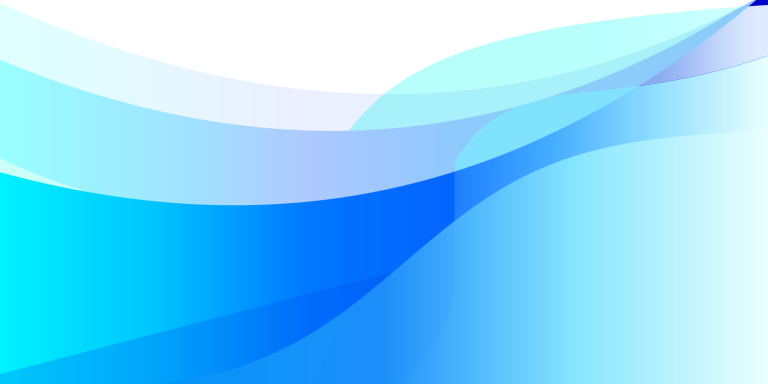
Write a Shadertoy shader that draws this background.

```glsl
// Curve heights as cubic Bezier controls spread evenly across the width
const vec4 CREST_TOP = vec4(0.992, 0.694, 0.648, 1.020);
const vec4 CREST_MID = vec4(0.844, 0.569, 0.577, 1.030);
const vec4 CREST_LOW = vec4(0.552, 0.370, 0.451, 1.026);

const vec3 WHITE = vec3(1.0);
const vec3 NAVY = vec3(0.0, 0.0, 0.78);
const vec3 SHADE = vec3(0.0, 0.28, 0.93);
const vec3 MINT = vec3(0.72, 1.0, 0.99);
const vec3 AQUA = vec3(0.50, 0.90, 1.0);
const vec3 GLINT = vec3(0.80, 1.0, 0.98);

const float SHADE_AMOUNT = 0.25;
const float SEAM_TINT = 0.07;
const float GLINT_WIDTH = 0.13;
const float GLINT_HEIGHT = 0.036;

float bezier(vec4 h, float x) {
    float y = 1.0 - x;
    return dot(h, vec4(y * y * y, 3.0 * x * y * y, 3.0 * x * x * y, x * x * x));
}

// Antialiased coverage of the side where d is negative
float inside(float d) {
    return clamp(0.5 - d / max(fwidth(d), 1e-5), 0.0, 1.0);
}

// Four evenly spaced colour stops
vec3 ramp(vec3 a, vec3 b, vec3 c, vec3 d, float t) {
    t = clamp(t, 0.0, 1.0) * 3.0;
    vec3 col = mix(a, b, min(t, 1.0));
    col = mix(col, c, clamp(t - 1.0, 0.0, 1.0));
    return mix(col, d, clamp(t - 2.0, 0.0, 1.0));
}

// Nearly vertical edge whose foot bends to the left
float seam(float y, float x, float bend) {
    float foot = max(0.27 - y, 0.0);
    return x - bend * foot * foot;
}

float veilHeight(float x) {
    return 1.08 - 0.065 / max(x - 0.30, 0.05);
}

float ribbonHeight(float x) {
    float lift = max(x - 0.75, 0.0) / 0.25;
    return 0.77 - 0.213 * exp((0.586 - x) / 0.058) + 0.085 * lift * lift;
}

float waveHeight(float x) {
    return 0.695 / (1.0 + exp(-9.8 * (x - 0.527))) - 0.03;
}

void mainImage(out vec4 fragColor, in vec2 fragCoord) {
    vec2 uv = fragCoord / iResolution.xy;
    float x = uv.x, y = uv.y;

    // Coverage of each shape
    float lowCrest = bezier(CREST_LOW, x);
    float aboveTop = inside(bezier(CREST_TOP, x) - y);
    float aboveMid = inside(bezier(CREST_MID, x) - y);
    float aboveLow = inside(lowCrest - y);
    float veilTop = inside(y - veilHeight(x));
    float ribbonTop = inside(y - ribbonHeight(x));
    float veil = veilTop * inside(seam(y, 0.445, 0.55) - x);
    float ribbon = ribbonTop * inside(seam(y, 0.592, 0.95) - x);
    float wave = inside(y - waveHeight(x));

    // Deep blue body with its shaded foot
    vec3 col = ramp(vec3(0.0, 0.95, 1.0), vec3(0.0, 0.77, 1.0),
                    vec3(0.0, 0.47, 1.0), vec3(0.02, 0.40, 1.0), x / 0.6);
    col = mix(col, SHADE, SHADE_AMOUNT * inside(y - 0.026 - 0.52 * x));
    col = mix(col, SHADE, SEAM_TINT * veil);

    // Ribbon fading to the right
    vec3 ribbonColor = ramp(vec3(0.10, 0.48, 1.0), vec3(0.27, 0.68, 1.0),
                            vec3(0.58, 0.88, 1.0), vec3(0.92, 1.0, 1.0), (x - 0.58) / 0.42);
    col = mix(col, ribbonColor, ribbon);

    // Lower wave
    vec3 waveColor = ramp(vec3(0.03, 0.58, 0.97), vec3(0.12, 0.57, 0.98),
                          vec3(0.53, 0.90, 1.0), vec3(0.92, 1.0, 1.0), (x - 0.25) / 0.75);
    waveColor = mix(waveColor, SHADE, SEAM_TINT * (veil - ribbon) * 0.6);
    col = mix(col, waveColor, wave);

    // Lavender fold and dark corner on the right
    vec3 fold = mix(vec3(0.53, 0.66, 0.95), vec3(0.87, 0.92, 1.0), smoothstep(0.83, 1.0, x));
    float foldSide = smoothstep(0.7, 0.75, x);
    col = mix(col, fold, (1.0 - ribbonTop) * foldSide);
    col = mix(col, NAVY, (1.0 - veilTop) * foldSide);

    // Pale band above the low crest
    vec3 band = ramp(vec3(0.60, 1.0, 1.0), vec3(0.62, 0.91, 1.0),
                     vec3(0.68, 0.79, 1.0), vec3(0.57, 0.77, 1.0), x / 0.6);
    band = mix(band, vec3(0.50, 0.86, 0.95), 0.35 * veil * smoothstep(0.44, 0.7, x));
    band = mix(band, AQUA, ribbon * 0.85);
    col = mix(col, band, aboveLow);

    // Glint tapering along the left end of the crest
    float taper = max(1.0 - x / GLINT_WIDTH, 0.0);
    float glint = inside(y - lowCrest - GLINT_HEIGHT * pow(taper, 1.5));
    col = mix(col, GLINT, glint * aboveLow * smoothstep(0.0, 0.3, taper));

    // Misty band, then open white crossed by the veil
    vec3 mist = mix(vec3(0.88, 1.0, 1.0), vec3(0.92, 0.94, 1.0), smoothstep(0.0, 0.42, x));
    mist = mix(mist, vec3(0.66, 0.94, 0.98), veil);
    col = mix(col, mist, aboveMid);
    vec3 sky = mix(WHITE, mix(MINT, WHITE, 0.3 * smoothstep(0.75, 1.0, x)), veil);
    col = mix(col, sky, aboveTop);

    fragColor = vec4(col, 1.0);
}
```
